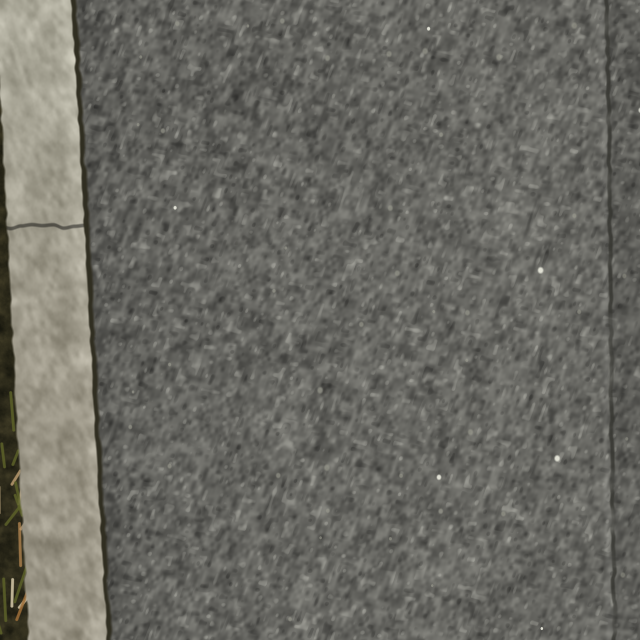
Reproduce this texture procedurally as a three.js fragment shader.

```glsl
// Worn asphalt strip with a pale concrete kerb, a dark verge and a pavement seam.
varying vec2 vUv;

float hash(vec2 p) {
  vec3 q = fract(vec3(p.xyx) * 0.1031);
  q += dot(q, q.yzx + 33.33);
  return fract((q.x + q.y) * q.z);
}

float noise(vec2 p) {
  vec2 i = floor(p), f = fract(p);
  f = f * f * (3.0 - 2.0 * f);
  return mix(mix(hash(i), hash(i + vec2(1, 0)), f.x),
             mix(hash(i + vec2(0, 1)), hash(i + vec2(1, 1)), f.x), f.y);
}

float fbm(vec2 p) {
  float sum = 0.0, amp = 0.5;
  for (int i = 0; i < 4; i++) {
    sum += amp * noise(p);
    p = mat2(1.6, 1.2, -1.2, 1.6) * p + 7.3;
    amp *= 0.5;
  }
  return sum / 0.9375;
}

float segment(vec2 p, vec2 a, vec2 b) {
  vec2 d = b - a;
  return length(p - a - d * clamp(dot(p - a, d) / dot(d, d), 0.0, 1.0));
}

// One jittered pebble in some of the cells of a grid
float pebbles(vec2 p, float cells, float chance) {
  vec2 id = floor(p * cells);
  vec2 center = 0.25 + 0.5 * vec2(hash(id + 11.0), hash(id + 47.0));
  vec2 d = (fract(p * cells) - center) / cells;
  float radius = 0.003 + 0.004 * hash(id + 83.0);
  float present = step(hash(id + 5.0), chance);
  return present * (1.0 - smoothstep(radius * 0.35, radius, length(d * vec2(1.1, 0.95))));
}

vec3 asphalt(vec2 p) {
  vec2 slant = vec2(p.x - 0.35 * p.y, p.y + 0.2 * p.x);
  float coarse = noise(slant * vec2(92.0, 70.0) + 3.0);
  float fine = noise(slant * vec2(165.0, 130.0) + 29.0);
  float flake = noise(slant * vec2(112.0, 88.0) + 61.0);
  float tone = 0.385 + 0.02 * smoothstep(0.15, 0.75, p.x);
  tone += 0.05 * (fbm(p * 6.0) - 0.5) - 0.012 * smoothstep(0.75, 1.0, p.y);
  tone += 0.14 * (coarse - 0.5) + 0.13 * (fine - 0.5);
  tone += 0.11 * smoothstep(0.72, 0.97, flake) - 0.07 * smoothstep(0.3, 0.05, flake);
  vec3 color = tone * vec3(1.0, 0.998, 0.95);
  color = mix(color, vec3(0.62, 0.62, 0.57), 0.6 * pebbles(p, 17.0, 0.16));
  return mix(color, vec3(0.88, 0.88, 0.83), pebbles(p + 0.37, 7.0, 0.12));
}

vec3 concrete(vec2 p, float across) {
  float mottle = fbm(p * vec2(42.0, 34.0));
  float grit = noise(vec2(p.x + 0.3 * p.y, p.y) * vec2(130.0, 85.0));
  vec3 color = mix(vec3(0.59, 0.57, 0.51), vec3(0.67, 0.66, 0.60), smoothstep(0.3, 1.0, p.y));
  color += 0.22 * (mottle - 0.5) + 0.09 * (grit - 0.5);
  color += 0.06 * smoothstep(0.75, 0.97, across);
  // Crack across the kerb
  float crack = abs(p.y - 0.646 - 0.008 * (noise(vec2(p.x * 60.0, 4.0)) - 0.5));
  color *= 1.0 - 0.45 * (1.0 - smoothstep(0.001, 0.0045, crack));
  return color;
}

// Dark soil with dry blades near the bottom
vec3 verge(vec2 p) {
  vec3 color = mix(vec3(0.07, 0.07, 0.04), vec3(0.27, 0.25, 0.16), fbm(p * 70.0));
  for (int i = 0; i < 18; i++) {
    float k = float(i);
    vec2 root = vec2(0.045 * hash(vec2(k, 2.0)) - 0.01, 0.33 * hash(vec2(k, 9.0)));
    vec2 tip = root + vec2(0.05 * hash(vec2(k, 17.0)) - 0.02, 0.02 + 0.05 * hash(vec2(k, 23.0)));
    float blade = 1.0 - smoothstep(0.001, 0.0035, segment(p, root, tip));
    vec3 straw = mix(vec3(0.62, 0.43, 0.22), vec3(0.86, 0.82, 0.70), hash(vec2(k, 31.0)));
    straw = mix(straw, vec3(0.36, 0.38, 0.16), step(0.7, hash(vec2(k, 41.0))));
    color = mix(color, straw, 0.85 * blade);
  }
  return color;
}

void main() {
  vec2 p = vUv;
  float ragged = noise(vec2(p.y * 75.0, 8.0)) - 0.5;
  float kerbLeft = 0.044 - 0.052 * p.y + 0.004 * ragged;
  float kerbRight = 0.167 - 0.055 * p.y + 0.003 * ragged;
  float seamX = 0.960 - 0.011 * p.y + 0.004 * ragged;

  vec3 color = asphalt(p);

  // Darker lane beyond the pavement seam
  float fromSeam = p.x - seamX;
  color *= 1.0 - 0.09 * smoothstep(-0.002, 0.004, fromSeam);
  float seam = 1.0 - smoothstep(0.001, 0.005, abs(fromSeam));
  float worn = smoothstep(0.15, 0.6, noise(vec2(p.y * 32.0, 19.0)));
  color = mix(color, vec3(0.21, 0.21, 0.19), seam * (0.3 + 0.55 * worn));
  color += 0.035 * (1.0 - smoothstep(0.0, 0.007, abs(fromSeam + 0.009)));

  // Shaded gap beside the kerb
  float gap = p.x - kerbRight;
  color *= 1.0 - 0.1 * (1.0 - smoothstep(0.004, 0.035, gap));
  float gapWidth = 0.006 + 0.003 * noise(vec2(p.y * 40.0, 53.0));
  color = mix(vec3(0.19, 0.18, 0.13), color, smoothstep(gapWidth - 0.003, gapWidth + 0.003, gap));

  float across = (p.x - kerbLeft) / (kerbRight - kerbLeft);
  color = mix(concrete(p, across), color, smoothstep(-0.002, 0.002, gap));
  color = mix(verge(p), color, smoothstep(-0.002, 0.003, p.x - kerbLeft));

  gl_FragColor = vec4(clamp(color, 0.0, 1.0), 1.0);
}
```
